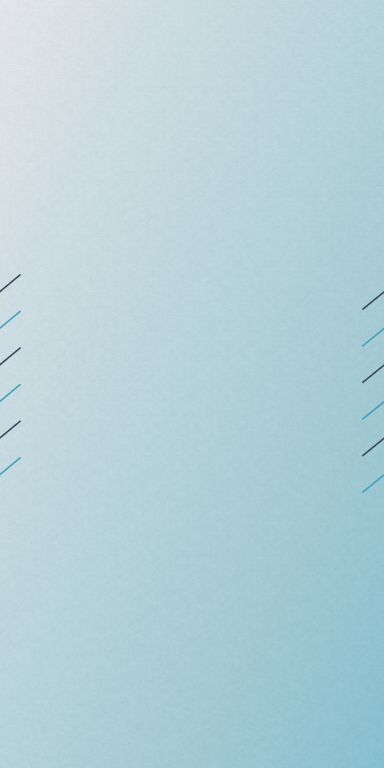
Give the GLSL for this background, as a Shadertoy shader.

```glsl
// Pale blue diagonal gradient with fine grain and slanted dashes on both side edges.

const vec3 MIST   = vec3(0.890, 0.895, 0.910);
const vec3 HAZE   = vec3(0.790, 0.858, 0.882);
const vec3 SKY    = vec3(0.712, 0.825, 0.852);
const vec3 LAGOON = vec3(0.632, 0.784, 0.820);
const vec3 WATER  = vec3(0.530, 0.750, 0.815);
const vec3 NAVY   = vec3(0.200, 0.255, 0.350);
const vec3 TEAL   = vec3(0.240, 0.620, 0.730);

const int   DASH_COUNT = 6;
const float DASH_STEP  = 0.0953;
const float DASH_WIDTH = 0.0042;

float hash(vec2 p) {
    return fract(sin(dot(p, vec2(127.1, 311.7))) * 43758.5453);
}

// Smooth value noise in 0..1
float valueNoise(vec2 p) {
    vec2 cell = floor(p);
    vec2 f = fract(p);
    f = f * f * (3.0 - 2.0 * f);
    float low  = mix(hash(cell), hash(cell + vec2(1.0, 0.0)), f.x);
    float high = mix(hash(cell + vec2(0.0, 1.0)), hash(cell + vec2(1.0)), f.x);
    return mix(low, high, f.y);
}

float segmentDistance(vec2 p, vec2 a, vec2 b) {
    vec2 ap = p - a;
    vec2 ab = b - a;
    return length(ap - ab * clamp(dot(ap, ab) / dot(ab, ab), 0.0, 1.0));
}

// Five evenly spaced colour stops
vec3 gradient(float t) {
    float s = clamp(t, 0.0, 1.0) * 4.0;
    vec3 color = mix(MIST, HAZE, clamp(s, 0.0, 1.0));
    color = mix(color, SKY, clamp(s - 1.0, 0.0, 1.0));
    color = mix(color, LAGOON, clamp(s - 2.0, 0.0, 1.0));
    return mix(color, WATER, clamp(s - 3.0, 0.0, 1.0));
}

// Column of parallel dashes in alternating colours, going down from a-b
vec3 drawDashes(vec3 color, vec2 p, vec2 a, vec2 b, float pixel) {
    for (int i = 0; i < DASH_COUNT; i++) {
        vec2 q = p + vec2(0.0, float(i) * DASH_STEP);
        float edge = segmentDistance(q, a, b) - 0.5 * DASH_WIDTH;
        float cover = clamp(0.5 - edge / pixel, 0.0, 1.0);
        color = mix(color, i % 2 == 0 ? NAVY : TEAL, cover * 0.95);
    }
    return color;
}

void mainImage(out vec4 fragColor, in vec2 fragCoord) {
    vec2 uv = fragCoord / iResolution.xy;
    vec2 p = fragCoord / iResolution.x;
    float pixel = 1.0 / iResolution.x;

    // Diagonal gradient from upper left to lower right
    vec3 color = gradient(0.5 * (uv.x + 1.0 - uv.y));

    // Fine and soft grain
    float grain = 0.6 * valueNoise(p * 256.0) + 0.4 * valueNoise(p * 110.0 + 17.0);
    color += (grain - 0.5) * 0.035;

    // Dashes running off the left and right edges
    color = drawDashes(color, p, vec2(-0.030, 1.216), vec2(0.052, 1.284), pixel);
    color = drawDashes(color, p, vec2(0.945, 1.195), vec2(1.030, 1.264), pixel);

    fragColor = vec4(color, 1.0);
}
```
